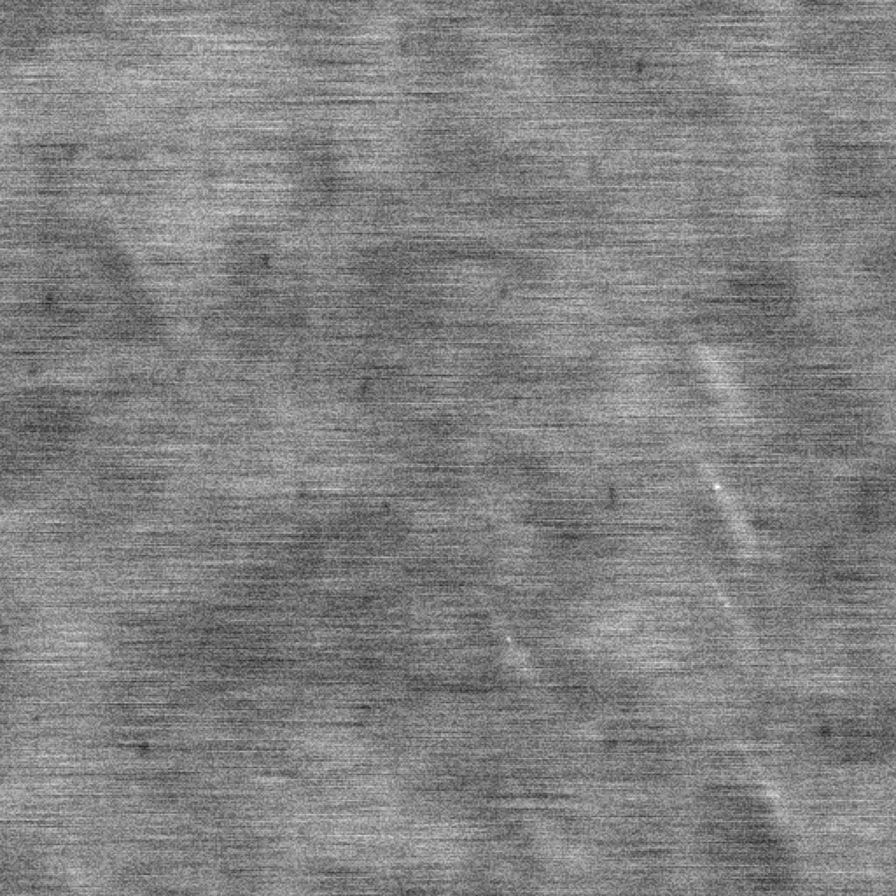
Give the GLSL for this texture, as a WebGL 1 fragment shader.

```glsl
precision highp float;
// Grey woven cloth with horizontal threads, fine grain, soft stains and slanted creases.
uniform vec2 u_resolution;

const float TAU = 6.2831853;
const float MEAN_GREY = 0.5;
const float FINE = 512.0; // finest threads across the canvas

float hash(vec2 cell, float seed) {
  vec3 p = fract(vec3(cell, seed) * 0.1031);
  p += dot(p, p.zyx + 31.32);
  return fract((p.x + p.y) * p.z);
}

// Smooth value noise in -0.5 .. 0.5
float noise(vec2 p, float seed) {
  vec2 cell = floor(p);
  vec2 f = fract(p);
  f = f * f * (3.0 - 2.0 * f);
  float low = mix(hash(cell, seed), hash(cell + vec2(1.0, 0.0), seed), f.x);
  float high = mix(hash(cell + vec2(0.0, 1.0), seed), hash(cell + 1.0, seed), f.x);
  return mix(low, high, f.y) - 0.5;
}

float blob(vec2 offset, vec2 radius) {
  vec2 q = offset / radius;
  return exp(-dot(q, q));
}

// Broad uneven shading
float stains(vec2 uv) {
  vec2 slanted = vec2(uv.x + 0.6 * uv.y, uv.y - 0.2 * uv.x);
  return 0.13 * noise(slanted * vec2(8.0, 7.0), 1.0)
       + 0.12 * noise(uv * vec2(14.0, 17.0), 2.0)
       + 0.07 * noise(uv * vec2(30.0, 38.0), 3.0)
       + 0.04 * noise(uv * vec2(60.0, 5.0), 4.0);
}

// Long thin threads, with a few that stand out
float threads(vec2 uv) {
  float thin = noise(uv * vec2(18.0, FINE) - 0.5, 5.0);
  float wide = noise(uv * vec2(34.0, FINE * 0.5), 6.0);
  float strong = 2.0 * noise(uv * vec2(9.0, FINE) - 0.5, 7.0);
  return 0.12 * thin + 0.10 * wide + 0.13 * strong * strong * strong;
}

// Pixel-fine fibres over a faint zigzag weave
float grain(vec2 uv) {
  float fibre = noise(uv * FINE - 0.5, 8.0);
  float clump = noise(uv * vec2(290.0, 400.0), 9.0);
  float zigzag = abs(fract(uv.x * 64.0) - 0.5);
  float weave = sin(TAU * (uv.y * 190.0 + zigzag * 2.0));
  return 0.21 * fibre + 0.08 * clump + 0.018 * weave;
}

// One slanted fold: a widening light ridge, a shadow and a bright fleck
float crease(vec2 offset, float fleck) {
  vec2 direction = vec2(0.53, -0.848);
  float along = dot(offset, direction);
  float across = dot(offset, vec2(0.848, 0.53));
  float width = mix(0.006, 0.024, smoothstep(-0.05, 0.07, along));
  float ridge = blob(vec2(across, along), vec2(width, 0.065));
  float shadow = blob(vec2(across + 0.032, along), vec2(0.02, 0.06));
  float spot = blob(offset + direction * 0.035, vec2(0.003));
  return 0.13 * ridge - 0.07 * shadow + 0.32 * fleck * spot;
}

float creases(vec2 uv, vec2 grid) {
  float sum = 0.0;
  vec2 home = floor(uv * grid);
  for (int j = -1; j <= 1; j++) {
    for (int i = -1; i <= 1; i++) {
      vec2 cell = home + vec2(float(i), float(j));
      vec2 jitter = vec2(hash(cell, 11.0), hash(cell, 12.0));
      vec2 centre = (cell + 0.2 + 0.6 * jitter) / grid;
      float strength = smoothstep(0.25, 0.9, hash(cell, 13.0));
      sum += strength * crease(uv - centre, step(0.4, hash(cell, 14.0)));
    }
  }
  return sum;
}

// Small dark marks, one at most per cell and kept inside it
float specks(vec2 uv, vec2 grid) {
  vec2 cell = floor(uv * grid);
  vec2 jitter = vec2(hash(cell, 15.0), hash(cell, 16.0));
  vec2 centre = (cell + 0.25 + 0.5 * jitter) / grid;
  float size = mix(0.4, 1.2, hash(cell, 17.0));
  float strength = step(0.5, hash(cell, 18.0));
  return strength * blob(uv - centre, size * vec2(0.007, 0.010));
}

// Two worn dark bars, one above the other
float darkBars(vec2 uv, vec2 centre, float gap) {
  float sum = 0.0;
  for (int i = 0; i < 2; i++) {
    vec2 offset = uv - centre - vec2(0.0, gap * (float(i) - 0.5));
    sum += blob(offset, vec2(0.055, 0.012));
  }
  return sum * (1.0 + 0.9 * noise(uv * vec2(28.0, 60.0), 19.0));
}

void main() {
  vec2 uv = gl_FragCoord.xy / u_resolution;
  float grey = MEAN_GREY + stains(uv) + threads(uv) + grain(uv);
  grey += creases(uv, vec2(3.0, 6.0));
  grey -= 0.13 * specks(uv, vec2(8.0, 8.0));
  grey -= 0.17 * darkBars(uv, vec2(0.54, 0.745), 0.053);
  gl_FragColor = vec4(vec3(clamp(grey, 0.0, 1.0)), 1.0);
}
```
